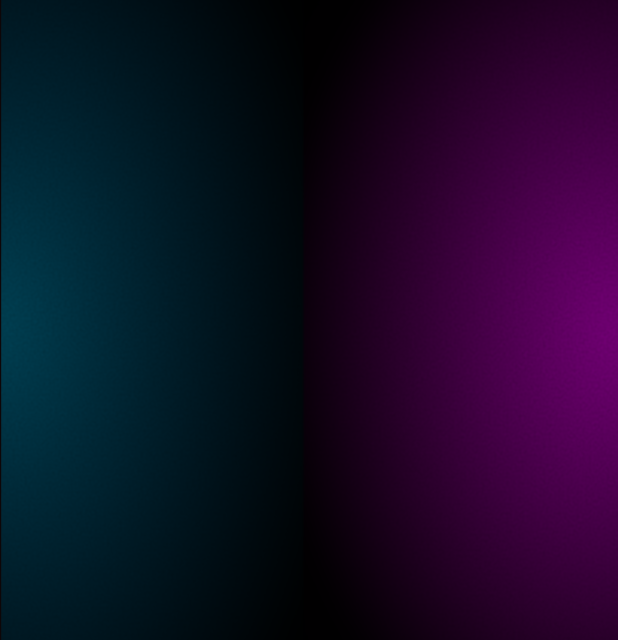
Reproduce this background procedurally as a Shadertoy shader.

```glsl
// Two dark panels meeting at a vertical seam, lit by teal and magenta side glows.

const float SEAM_X = 0.491;
const float SEAM_SOFTNESS = 0.003;

const vec2 TEAL_CENTER = vec2(0.0, 0.49);
const vec2 TEAL_RADIUS = vec2(0.54, 0.83);
const vec3 TEAL_BRIGHT = vec3(0.0, 0.235, 0.305);
const vec3 TEAL_DIM = vec3(0.0, 0.17, 0.27);

const vec2 MAGENTA_CENTER = vec2(1.0, 0.485);
const vec2 MAGENTA_RADIUS = vec2(0.53, 0.71);
const vec3 MAGENTA = vec3(0.425, 0.0, 0.435);

const vec3 EDGE_COLOR = vec3(0.05, 0.025, 0.03);
const float EDGE_WIDTH = 0.002;
const float CORE_ROUNDING = 0.06;
const float GRAIN_SCALE = 210.0;
const float GRAIN_STRENGTH = 0.09;

vec2 hashGradient(vec2 cell) {
    vec2 h = vec2(dot(cell, vec2(127.1, 311.7)), dot(cell, vec2(269.5, 183.3)));
    return 2.0 * fract(sin(h) * 43758.5) - 1.0;
}

float gradientNoise(vec2 p) {
    vec2 cell = floor(p);
    vec2 f = fract(p);
    vec2 u = f * f * (3.0 - 2.0 * f);
    float a = dot(hashGradient(cell), f);
    float b = dot(hashGradient(cell + vec2(1, 0)), f - vec2(1, 0));
    float c = dot(hashGradient(cell + vec2(0, 1)), f - vec2(0, 1));
    float d = dot(hashGradient(cell + vec2(1, 1)), f - vec2(1, 1));
    return mix(mix(a, b, u.x), mix(c, d, u.x), u.y);
}

// Elliptical falloff: nearly linear, with a rounded core and a soft rim
float glow(vec2 uv, vec2 center, vec2 radius) {
    vec2 q = (uv - center) / radius;
    float dist = sqrt(dot(q, q) + CORE_ROUNDING * CORE_ROUNDING) - CORE_ROUNDING;
    float level = 1.0 - dist;
    return 0.5 * (level + sqrt(level * level + 0.002));
}

void mainImage(out vec4 fragColor, in vec2 fragCoord) {
    vec2 uv = fragCoord / iResolution.xy;

    // Side glows, the teal one turning bluer as it fades
    float tealLevel = glow(uv, TEAL_CENTER, TEAL_RADIUS);
    vec3 teal = mix(TEAL_DIM, TEAL_BRIGHT, clamp(tealLevel, 0.0, 1.0)) * tealLevel;
    vec3 magenta = MAGENTA * glow(uv, MAGENTA_CENTER, MAGENTA_RADIUS);

    // Panels joined at the seam
    float rightPanel = smoothstep(-SEAM_SOFTNESS, SEAM_SOFTNESS, uv.x - SEAM_X);
    vec3 color = mix(teal, magenta, rightPanel);

    // Fine grain
    vec2 grainPos = uv * vec2(iResolution.x / iResolution.y, 1.0) * GRAIN_SCALE;
    color *= 1.0 + GRAIN_STRENGTH * gradientNoise(grainPos);

    // Thin dark line along the left border
    float edge = 1.0 - smoothstep(0.5 * EDGE_WIDTH, 1.5 * EDGE_WIDTH, uv.x);
    color = mix(color, EDGE_COLOR, edge);

    fragColor = vec4(color, 1.0);
}
```
